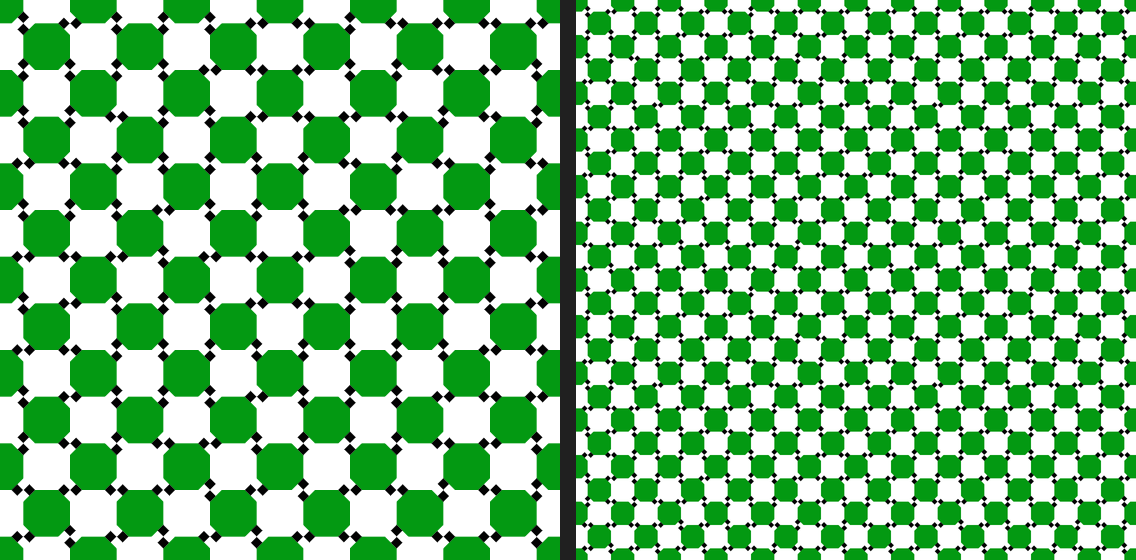
Left: one tile. Right: repeated 2 by 2.
This pattern is drawn by a Shadertoy shader. Its source:

```glsl
const float CELLS = 12.0;
const float CORNER_CUT = 0.25;
const float STUD_RADIUS = 0.123;
const float STUD_OFFSET = 0.13;
const float SIDEWAYS_SHARE = 0.45;

const vec3 WHITE = vec3(1.0);
const vec3 GREEN = vec3(0.01, 0.60, 0.07);
const vec3 BLACK = vec3(0.01);

float hash(vec2 p) {
    return fract(sin(dot(p, vec2(127.1, 311.7))) * 43758.5453);
}

float diamond(vec2 p, float radius) {
    return (abs(p.x) + abs(p.y) - radius) * 0.70711;
}

// Signed distance to the checkerboard, negative inside the even cells
float checker(vec2 p) {
    vec2 cell = floor(p + 0.5);
    vec2 q = abs(p - cell);
    float parity = 1.0 - 2.0 * mod(cell.x + cell.y, 2.0);
    return parity * (max(q.x, q.y) - 0.5);
}

// Two diamonds on either side of a crossing, lying or standing
float studPair(vec2 p, bool sideways) {
    vec2 q = sideways ? p : p.yx;
    return diamond(vec2(abs(q.x) - STUD_OFFSET, q.y), STUD_RADIUS);
}

float coverage(float dist, float pixel) {
    return clamp(0.5 - dist / pixel, 0.0, 1.0);
}

void mainImage(out vec4 fragColor, in vec2 fragCoord) {
    vec2 p = fragCoord / iResolution.xy * CELLS;
    float pixel = CELLS / min(iResolution.x, iResolution.y);

    // Crossings sit halfway between cell centres; their index wraps
    vec2 crossing = mod(floor(p), CELLS);
    vec2 local = fract(p) - 0.5;
    bool sideways = hash(crossing + 3.0) < SIDEWAYS_SHARE;

    // Checkerboard, corner cuts, then the studs
    vec3 color = mix(WHITE, GREEN, coverage(checker(p), pixel));
    color = mix(color, WHITE, coverage(diamond(local, CORNER_CUT), pixel));
    color = mix(color, BLACK, coverage(studPair(local, sideways), pixel));

    fragColor = vec4(color, 1.0);
}
```
